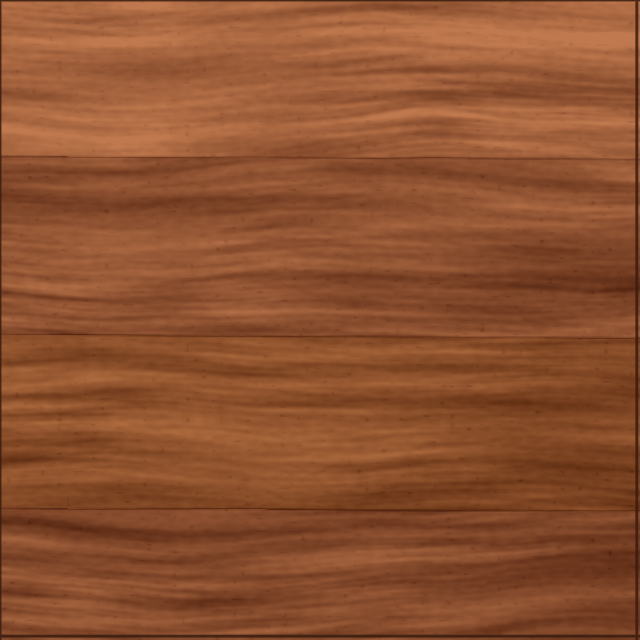
Write a Shadertoy shader that draws this texture.

```glsl
vec2 gradient(vec2 cell) {
    vec3 h = fract(cell.xyx * vec3(0.1031, 0.1030, 0.0973));
    h += dot(h, h.yzx + 33.33);
    float angle = 6.2832 * fract((h.x + h.y) * h.z);
    return vec2(cos(angle), sin(angle));
}

float gradientNoise(vec2 p) {
    vec2 i = floor(p), f = p - i;
    vec2 u = f * f * f * (f * (f * 6.0 - 15.0) + 10.0);
    vec2 e = vec2(0, 1);
    float low = mix(dot(gradient(i), f), dot(gradient(i + e.yx), f - e.yx), u.x);
    float high = mix(dot(gradient(i + e), f - e), dot(gradient(i + 1.0), f - 1.0), u.x);
    return mix(low, high, u.y);
}

// Long horizontal streaks, bent gently, with fine fibres in patches
float woodGrain(vec2 p) {
    p.y += 0.045 * gradientNoise(p * vec2(1.6, 2.5));
    p.y += 0.006 * gradientNoise(p * vec2(6.0, 14.0));
    float patches = 0.8 + 0.9 * gradientNoise(p * vec2(2.5, 7.0) + 31.0);
    float grain = 0.48 * gradientNoise(p * vec2(0.9, 13.0));
    grain += 0.55 * gradientNoise(p * vec2(1.7, 34.0) + 7.0);
    grain += 0.46 * patches * gradientNoise(p * vec2(4.5, 72.0) + 13.0);
    grain += 0.26 * patches * gradientNoise(p * vec2(11.0, 135.0) + 19.0);
    return grain;
}

void mainImage(out vec4 fragColor, in vec2 fragCoord) {
    vec2 uv = fragCoord / iResolution.xy;
    float pixel = 1.0 / iResolution.y;

    // Four planks with slightly sloping joints
    float height = uv.y + 0.005 * uv.x;
    vec3 joints = vec3(0.206, 0.477, 0.756);
    float plank = dot(step(joints, vec3(height)), vec3(1));
    vec3 gaps = abs(height - joints);
    float jointDistance = min(gaps.x, min(gaps.y, gaps.z));

    // Grain, soft mottling and small dark pores
    vec2 p = uv + vec2(plank * 5.3, plank * 3.7);
    float tone = 0.46 + woodGrain(p);
    tone += 0.13 * gradientNoise(p * vec2(55.0, 120.0));
    tone -= 0.18 * smoothstep(0.3, 0.6, gradientNoise(p * vec2(75.0, 150.0) + 43.0));

    // Light falls off towards the lower right corner
    tone += 0.42 * (uv.y - 0.5);
    tone += plank > 2.5 ? 0.10 : plank > 1.5 ? -0.06 : 0.02;
    tone -= 0.28 * (1.0 - smoothstep(0.0, 0.65, distance(uv, vec2(1.05, 0.05))));

    // Faint, uneven joint lines
    float jointLine = 1.0 - smoothstep(0.0005, 0.0015 + pixel, jointDistance);
    tone -= jointLine * (0.28 + 0.4 * gradientNoise(vec2(uv.x * 4.0, plank * 2.3 + 0.4)));

    vec3 darkWood = vec3(0.43, 0.22, 0.12), lightWood = vec3(0.71, 0.44, 0.28);
    vec3 color = mix(darkWood, lightWood, clamp(tone, -0.35, 1.15));
    color.b -= plank == 1.0 ? 0.02 : 0.0;

    // Thin dark frame line around the board
    vec2 edge = min(abs(uv - vec2(0.0, 0.006)), abs(uv - vec2(0.995, 1.0)));
    float frame = 1.0 - smoothstep(0.001, 0.002 + pixel, min(edge.x, edge.y));
    color = mix(color, vec3(0.22, 0.11, 0.06), 0.85 * frame);

    fragColor = vec4(color, 1.0);
}
```
